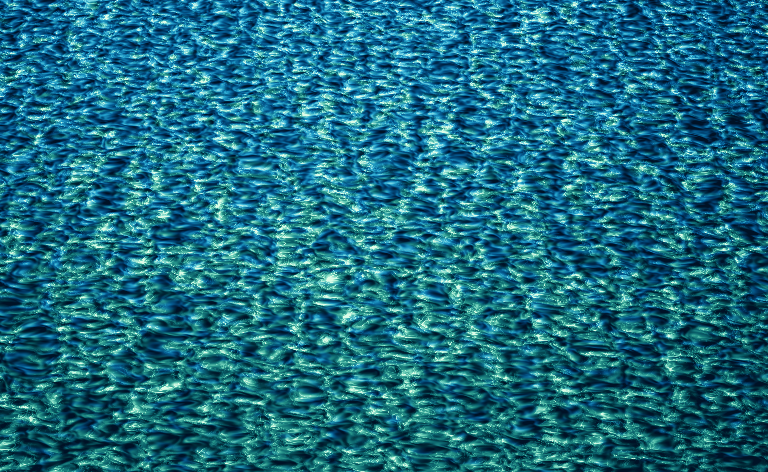
A WebGL 2 fragment shader for this texture:

```glsl
#version 300 es
precision highp float;

uniform vec2 u_resolution;
out vec4 fragColor;

#define PERSPECTIVE 0.36              // how quickly waves shrink with distance
#define WAVE_FREQ   vec2(25.0, 80.0)  // broad flat ripples
#define CHOP_FREQ   vec2(58.0, 122.0) // small sharp ripples
#define WEB_FREQ    vec2(40.0, 64.0)  // net of refracted light
#define PATCH_FREQ  vec2(14.0, 8.0)   // tall patches of brighter water
#define WAVE_TILT   0.07
#define WEB_WIDTH   0.45
#define WEB_GAIN    1.75
#define CONTRAST    1.14
#define EXPOSURE    -0.04
#define SUN_SPOT    vec2(0.42, 0.70)

float hash(vec2 cell) {
    vec3 p = fract(cell.xyx * vec3(0.1031, 0.1030, 0.0973));
    p += dot(p, p.yzx + 33.33);
    return fract((p.x + p.y) * p.z);
}

float cornerSlope(vec2 cell, vec2 offset) {
    float angle = 6.2832 * hash(cell);
    return dot(vec2(cos(angle), sin(angle)), offset);
}

// Gradient noise scaled to a spread of about one
float noise(vec2 p) {
    vec2 i = floor(p), f = p - i;
    vec2 w = f * f * f * (f * (f * 6.0 - 15.0) + 10.0);
    vec2 e = vec2(1.0, 0.0);
    float low = mix(cornerSlope(i, f), cornerSlope(i + e, f - e), w.x);
    float high = mix(cornerSlope(i + e.yx, f - e.yx), cornerSlope(i + e.xx, f - e.xx), w.x);
    return 4.2 * mix(low, high, w.y);
}

// Thin bright threads along the zero lines of the noise
float lightWeb(vec2 p) {
    return 1.0 - smoothstep(0.0, WEB_WIDTH, abs(noise(p)));
}

// Tone in spreads around the mean, blueness from 0 (green) to 1 (blue)
vec3 waterColour(float tone, float blueness) {
    vec3 abyss = vec3(0.0, 0.07, 0.15);
    vec3 deep  = mix(vec3(0.0, 0.17, 0.22), vec3(0.0, 0.19, 0.35), blueness);
    vec3 body  = mix(vec3(0.04, 0.38, 0.42), vec3(0.02, 0.36, 0.57), blueness);
    vec3 lit   = mix(vec3(0.15, 0.58, 0.54), vec3(0.13, 0.62, 0.79), blueness);
    vec3 shine = mix(vec3(0.45, 0.83, 0.74), vec3(0.45, 0.83, 0.89), blueness);
    vec3 glint = vec3(0.87, 0.99, 0.91);
    vec3 c = mix(abyss, deep, clamp((tone + 2.2) / 0.95, 0.0, 1.0));
    c = mix(c, body, clamp((tone + 1.25) / 1.0, 0.0, 1.0));
    c = mix(c, lit, clamp((tone + 0.25) / 0.95, 0.0, 1.0));
    c = mix(c, shine, clamp((tone - 0.7) / 0.9, 0.0, 1.0));
    return mix(c, glint, clamp((tone - 1.6) / 1.0, 0.0, 1.0));
}

void main() {
    vec2 uv = gl_FragCoord.xy / u_resolution;
    float aspect = u_resolution.x / u_resolution.y;

    // Water plane seen at a slant
    float nearness = 1.0 - PERSPECTIVE * uv.y;
    vec2 water = vec2((uv.x - 0.5) * aspect / nearness, -log(nearness) / PERSPECTIVE);
    water.y += WAVE_TILT * water.x;

    // Slow bending keeps the wave rows irregular
    vec2 bend = vec2(noise(water * 13.0 + 3.7), noise(water * vec2(11.0, 18.0) + 41.3));
    vec2 surface = water + bend * vec2(0.007, 0.003);

    // Ripples: broad waves carry the small chop
    float wave = noise(surface * WAVE_FREQ + 17.0);
    float chop = noise(surface * CHOP_FREQ + vec2(0.3, 0.25) * wave + 71.0);

    // Light on the sea bed, refracted by the ripples above it
    float glow = 0.75 * noise(water * PATCH_FREQ + 0.35 * bend + 9.0)
               + 0.6 * noise(water * PATCH_FREQ * vec2(1.9, 2.6) + 31.0);
    vec2 bed = surface + vec2(0.006 * chop, 0.0035 * wave);
    float web = 0.6 * lightWeb(bed * WEB_FREQ + 23.0)
              + 0.5 * lightWeb(bed * WEB_FREQ * 1.6 + 57.0);
    web *= smoothstep(-1.3, 1.3, glow + 0.4 * wave);

    // Broad falloff of sunlight towards the edges
    vec2 fromSun = (uv - SUN_SPOT) * vec2(1.25, 0.8);
    float sunlight = 0.32 - 1.4 * dot(fromSun, fromSun);

    float tone = 0.56 * wave + 0.48 * chop + 0.24 * glow
               + WEB_GAIN * (web - 0.14) + sunlight;
    tone = CONTRAST * tone + EXPOSURE;

    // Sky blue in the distance and on wave faces, green over the bed
    float hue = 1.0 * (uv.y - 0.52) - 0.16 * glow
              + 0.28 * noise(surface * WAVE_FREQ * 0.9 + 113.0) - 0.06 * wave;
    float blueness = smoothstep(-0.45, 0.45, hue);

    fragColor = vec4(waterColour(tone, blueness), 1.0);
}
```
